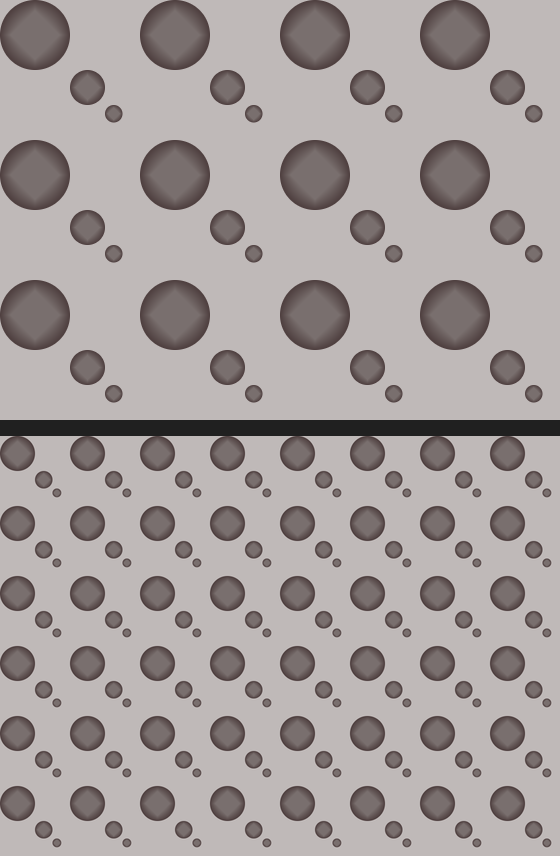
Top, the tile; bottom, the same tile 2 across and 2 down.
Give the GLSL for this pattern, as a WebGL 1 fragment shader.

```glsl
precision highp float;
// Tiled diagonal chains of three shrinking discs, each with a diamond-shaped flat core and a dark rim.

uniform vec2 u_resolution;

const vec2 REPEATS = vec2(4.0, 3.0);
const int DISCS = 3;
const float FIRST_RADIUS = 0.25;
const float CORE_REACH = 0.7;

const vec3 GROUND = vec3(0.75, 0.725, 0.72);
const vec3 CORE = vec3(0.475, 0.435, 0.43);
const vec3 RIM = vec3(0.30, 0.24, 0.24);

// Shortest offset from a centre on the unit torus
vec2 wrappedOffset(vec2 p, vec2 centre) {
  return fract(p - centre + 0.5) - 0.5;
}

// 0 inside the diamond core, rising to 1 on the unit circle
float rimShade(vec2 q, float reach) {
  float r = length(q);
  float diamond = abs(q.x) + abs(q.y);
  float coreRadius = reach * r / max(diamond, 0.0001);
  return clamp((r - coreRadius) / (1.0 - coreRadius), 0.0, 1.0);
}

// Antialiased disc coverage
float discMask(vec2 offset, float radius, float pixel) {
  return clamp(0.5 - (length(offset) - radius) / pixel, 0.0, 1.0);
}

vec3 paintDisc(vec3 under, vec2 offset, float radius, float pixel) {
  vec3 body = mix(CORE, RIM, rimShade(offset / radius, CORE_REACH));
  return mix(under, body, discMask(offset, radius, pixel));
}

void main() {
  vec2 cell = gl_FragCoord.xy / u_resolution * REPEATS;
  float pixel = REPEATS.y / u_resolution.y;

  // Each disc fills a box half the size of the last, stepping down and right
  vec2 stepDir = vec2(1.0, -1.0);
  vec2 corner = vec2(0.0, 1.0);
  float radius = FIRST_RADIUS;
  vec3 colour = GROUND;
  for (int i = 0; i < DISCS; i++) {
    vec2 centre = corner + stepDir * radius;
    colour = paintDisc(colour, wrappedOffset(cell, centre), radius, pixel);
    corner += stepDir * 2.0 * radius;
    radius *= 0.5;
  }

  gl_FragColor = vec4(colour, 1.0);
}
```
